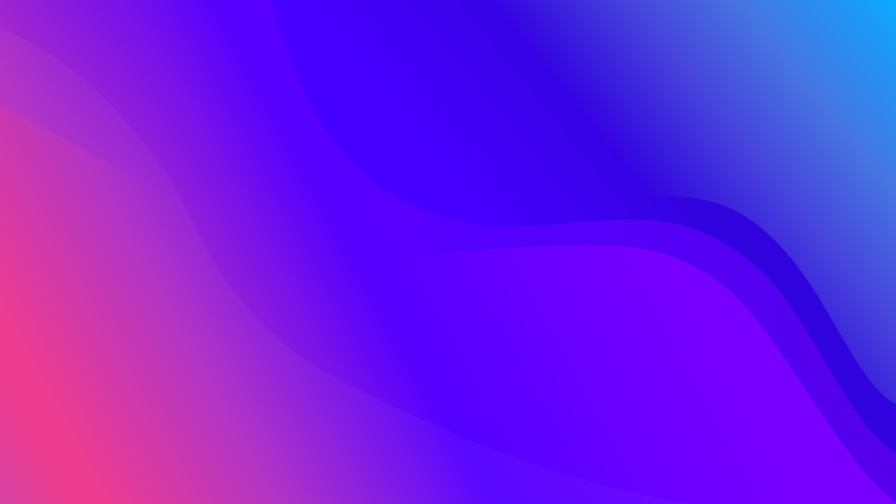
A Shadertoy shader for this background:

```glsl
// Flowing abstract backdrop: a pink to violet diagonal gradient under stacked wavy sheets.
// Each sheet edge is a smooth curve through a few knots (x, y, slope) on a 16 x 9 canvas;
// the colours are ramps along two tilted axes.

#define PINK    vec3(0.93, 0.24, 0.56)
#define ORCHID  vec3(0.68, 0.18, 0.77)
#define INDIGO  vec3(0.33, 0.00, 1.00)
#define VIOLET  vec3(0.47, 0.00, 1.00)
#define ROYAL   vec3(0.28, 0.00, 1.00)
#define NAVY    vec3(0.19, 0.01, 0.87)
#define STEEL   vec3(0.28, 0.27, 0.86)
#define AZURE   vec3(0.28, 0.45, 0.88)
#define CYAN    vec3(0.05, 0.66, 1.00)
#define WARM_AXIS vec2(0.878, 0.479)
#define COOL_AXIS vec2(0.777, 0.630)

float ramp(float a, float b, float x) {
    return clamp((x - a) / (b - a), 0.0, 1.0);
}

// Cubic Hermite arc between two knots
float arc(float x, vec3 a, vec3 b) {
    float w = b.x - a.x;
    float t = clamp((x - a.x) / w, 0.0, 1.0);
    float r = 1.0 - t;
    return mix(a.y, b.y, t * t * (3.0 - 2.0 * t)) + w * t * r * (a.z * r - b.z * t);
}

float wave(float x, vec3 knots[5]) {
    float y = knots[0].y;
    for (int i = 0; i < 4; i++) {
        if (x > knots[i].x) y = arc(x, knots[i], knots[i + 1]);
    }
    return y;
}

// Antialiased coverage of the side where the height is positive
float cover(float height) {
    return clamp(0.5 + height / max(fwidth(height), 1e-5), 0.0, 1.0);
}

// Pink corner, indigo band and violet right side
vec3 warmSheet(float s) {
    vec3 c = mix(PINK, ORCHID, ramp(-2.7, 0.0, s));
    c = mix(c, INDIGO, ramp(0.0, 3.4, s));
    c = mix(c, VIOLET, ramp(3.6, 8.2, s));
    return mix(c, vec3(0.82, 0.27, 0.66), ramp(-3.2, -4.5, s));
}

// Royal blue fading to navy
vec3 blueSheet(float s) {
    return mix(ROYAL, NAVY, ramp(4.2, 7.5, s));
}

// Bright corner sheet, merging with the blue at its dark end
vec3 skySheet(float s) {
    vec3 c = mix(blueSheet(s), STEEL, ramp(6.8, 8.75, s));
    c = mix(c, AZURE, ramp(8.75, 10.2, s));
    return mix(c, CYAN, ramp(10.2, 12.4, s));
}

void mainImage(out vec4 fragColor, in vec2 fragCoord) {
    vec2 p = fragCoord / iResolution.xy * vec2(16.0, 9.0);
    float warm = dot(p - vec2(0.0, 9.0), WARM_AXIS);
    float cool = dot(p - vec2(0.0, 9.0), COOL_AXIS);

    // Sheet edges
    float leftEdge = wave(p.x, vec3[5](
        vec3(0.0, 8.48, -0.35), vec3(2.92, 5.98, -1.4), vec3(3.96, 4.1, -1.45),
        vec3(6.25, 2.12, -0.5), vec3(12.7, -0.05, -0.13)));
    float violetEdge = wave(p.x, vec3[5](
        vec3(6.5, 4.3, 0.1), vec3(8.1, 4.5, 0.1), vec3(10.6, 4.62, 0.0),
        vec3(12.92, 3.9, -0.8), vec3(16.0, 0.04, -0.7)));
    float blueEdge = wave(p.x, vec3[5](
        vec3(4.78, 9.2, -3.5), vec3(6.67, 5.77, -0.75), vec3(9.17, 4.96, 0.0),
        vec3(11.25, 5.08, 0.0), vec3(13.75, 4.0, -1.05)));
    float blueTail = arc(p.x, vec3(13.75, 4.0, -1.05), vec3(16.0, 0.92, -0.5));
    blueEdge = p.x > 13.75 ? blueTail : blueEdge;
    float skyEdge = wave(p.x, vec3[5](
        vec3(9.5, 5.52, 0.0), vec3(11.56, 5.5, 0.0), vec3(13.33, 5.12, -0.65),
        vec3(14.58, 3.75, -1.6), vec3(16.0, 1.79, -0.4)));

    // Warm base with a faint straight crease at the left
    float crease = cover(p.y - (7.12 - 0.53 * p.x));
    warm += 0.6 * crease * (1.0 - smoothstep(0.0, 3.5, p.x));
    vec3 color = warmSheet(warm);

    // Pale lift under the long left curve
    float lift = 1.0 - cover(p.y - leftEdge);
    color += vec3(0.02, 0.03, 0.0) * lift * ramp(-2.5, 0.0, warm);

    // Indigo strip above the violet sheet
    vec3 strip = mix(INDIGO, vec3(0.33, 0.0, 0.93), ramp(9.0, 15.0, p.x));
    color = mix(color, strip, cover(p.y - violetEdge) * ramp(3.6, 5.0, warm));

    // Blue sheet, then the bright corner
    color = mix(color, blueSheet(cool), cover(p.y - blueEdge));
    color = mix(color, skySheet(cool), cover(p.y - skyEdge) * cover(p.y - blueEdge));

    fragColor = vec4(clamp(color, 0.0, 1.0), 1.0);
}
```
